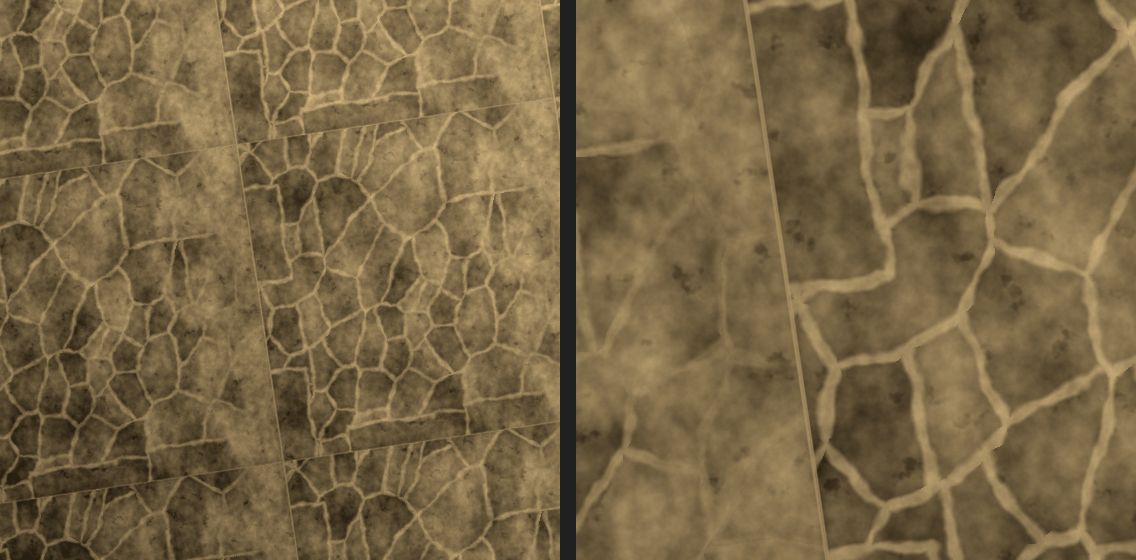
Left, the full canvas; right, a detail of the centre.
A Shadertoy shader for this texture:

```glsl
const vec3 DARK = vec3(0.28, 0.23, 0.145);
const vec3 LIGHT = vec3(0.69, 0.59, 0.41);
const float TILE_SIZE = 0.573;               // tile side, in canvas heights
const float TILE_ANGLE = 0.146;
const vec2 TILE_CORNER = vec2(0.423, 0.742); // where four tiles meet
const vec2 STONE_COUNT = vec2(5.9, 4.1);     // stones across and along the lean
const float STONE_LEAN = 0.48;
const float SPLIT_CHANCE = 0.40;             // share of cells broken into stones
const float PEBBLE_CHANCE = 0.13;            // share of cells broken into pebbles
const float JOINT_HALF = 0.0058;             // half widths, in tiles
const float SEAM_HALF = 0.0024;
const float WOBBLE = 0.020;
const float STONE_TONE = 0.37;
const float STONE_VARIATION = 0.36;
const float MOTTLE = 0.85;
const float GRAIN = 0.38;
const float PIT_DEPTH = 0.28;
const float JOINT_TONE = 0.93;
const float SEAM_TONE = 0.95;
const float LIGHT_SLOPE = 0.72;
const float WEAR = 0.30;

vec2 hash2(vec2 p) {
    vec3 q = fract(p.xyx * vec3(0.1031, 0.1030, 0.0973));
    q += dot(q, q.yzx + 33.33);
    return fract((q.xx + q.yz) * q.zy);
}

float gradientDot(vec2 cell, vec2 offset) {
    float angle = 6.28318 * hash2(cell + 71.0).x;
    return dot(vec2(cos(angle), sin(angle)), offset);
}

float gradientNoise(vec2 p) {
    vec2 i = floor(p), f = fract(p);
    vec2 u = f * f * f * (f * (f * 6.0 - 15.0) + 10.0);
    vec2 e = vec2(1.0, 0.0);
    return mix(mix(gradientDot(i, f), gradientDot(i + e, f - e), u.x),
               mix(gradientDot(i + e.yx, f - e.yx), gradientDot(i + 1.0, f - 1.0), u.x), u.y);
}

float fbm(vec2 p) {
    float sum = 0.0, amplitude = 0.6;
    for (int i = 0; i < 4; i++) {
        sum += amplitude * gradientNoise(p);
        p = mat2(1.6, 1.2, -1.2, 1.6) * p + 7.3;
        amplitude *= 0.55;
    }
    return sum;
}

float boxDistance(vec2 p, vec2 halfSize) {
    vec2 d = abs(p) - halfSize;
    return length(max(d, 0.0)) + min(max(d.x, d.y), 0.0);
}

// Distance to the nearest joint (x) and a random value per stone (y)
vec2 brokenStones(vec2 p) {
    float c = cos(STONE_LEAN), s = sin(STONE_LEAN);
    mat2 toGrid = mat2(c * STONE_COUNT.x, s * STONE_COUNT.y,
                       -s * STONE_COUNT.x, c * STONE_COUNT.y);
    vec2 q = toGrid * p + 20.0;
    vec2 base = floor(q), nearest = vec2(9.0), second = vec2(9.0);
    float id = 0.0;
    for (int k = 0; k < 25; k++) {
        vec2 cell = base + vec2(k % 5, k / 5) - 2.0;
        float chance = hash2(cell + 3.7).x;
        int n = chance < PEBBLE_CHANCE ? 3 : chance < SPLIT_CHANCE ? 2 : 1;
        for (int j = 0; j < n * n; j++) {
            vec2 rnd = hash2(cell * 4.0 + float(j) * 17.3);
            vec2 site = (vec2(j % n, j / n) + 0.08 + 0.84 * rnd) / float(n);
            vec2 r = cell + site - q;
            if (dot(r, r) < dot(nearest, nearest)) {
                second = nearest;
                nearest = r;
                id = rnd.y;
            } else if (dot(r, r) < dot(second, second)) {
                second = r;
            }
        }
    }
    vec2 normal = normalize(second - nearest);
    float edge = dot(0.5 * (nearest + second), normal) / length(normal * toGrid);

    // Long slabs along the bottom and left sides
    for (int i = 0; i < 2; i++) {
        float n = float(i);
        float bottom = boxDistance(p - vec2(0.40 + 0.37 * n, 0.01), vec2(0.185, 0.07 + 0.02 * n));
        float left = boxDistance(p - vec2(0.02, 0.09 + 0.62 * n), vec2(0.085, 0.19 - 0.04 * n));
        float slab = min(bottom, left);
        if (slab < 0.0) id = 0.2 + 0.2 * n;
        edge = slab < 0.0 ? -slab : min(edge, slab);
    }
    return vec2(edge, id);
}

void mainImage(out vec4 fragColor, in vec2 fragCoord) {
    vec2 p = fragCoord / iResolution.y;
    float pixel = 1.0 / (iResolution.y * TILE_SIZE);
    float c = cos(TILE_ANGLE), s = sin(TILE_ANGLE);
    vec2 local = fract(mat2(c, -s, s, c) * (p - TILE_CORNER) / TILE_SIZE);

    // Stones with ragged outlines, mottled faces and dark pits
    vec2 wobble = vec2(fbm(local * 11.0), fbm(local * 11.0 + 40.0));
    vec2 stone = brokenStones(local + WOBBLE * wobble);
    float mottle = fbm(local * vec2(9.0, 6.5) + 11.0);
    float grain = fbm(local * 42.0);
    float worn = smoothstep(0.70, 0.95, local.x + 0.30 * mottle);
    float tone = STONE_TONE + STONE_VARIATION * (stone.y - 0.45) * (1.0 - 0.6 * worn);
    tone += MOTTLE * mottle + GRAIN * grain + 0.24 * worn;
    tone -= PIT_DEPTH * smoothstep(0.20, 0.42, fbm(local * 24.0 + 60.0));
    tone -= 0.15 * exp(-70.0 * stone.x) * (1.0 - 0.5 * worn);

    // Joints, faint where the tile is worn
    float width = JOINT_HALF * (1.0 + 0.9 * gradientNoise(local * 28.0));
    float joint = 1.0 - smoothstep(width - 0.0025 - pixel, width + 0.0025 + pixel, stone.x);
    joint *= mix(0.92, 0.28, worn) * clamp(0.95 + 0.6 * mottle, 0.0, 1.0);
    tone = mix(tone, JOINT_TONE + 0.45 * grain, joint);

    // Thin seams between tiles
    vec2 side = min(local, 1.0 - local);
    float seamDistance = min(side.x, side.y);
    tone -= 0.14 * exp(-130.0 * seamDistance);
    float seam = 1.0 - smoothstep(SEAM_HALF - pixel, SEAM_HALF + pixel, seamDistance);
    tone = mix(tone, SEAM_TONE, seam * (side.x < side.y ? 0.75 : 0.5));

    // Light falling from the upper right, with uneven wear across the floor
    tone += LIGHT_SLOPE * (dot(p, vec2(0.45, 0.55)) - 0.47) + WEAR * fbm(p * 3.0 + 5.0);
    fragColor = vec4(mix(DARK, LIGHT, clamp(tone, -0.3, 1.4)), 1.0);
}
```
